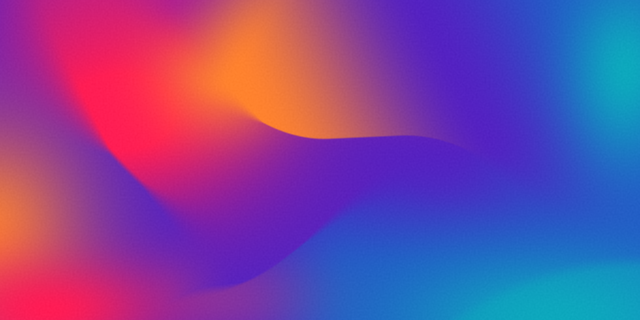
Give the GLSL for this background, as a Shadertoy shader.

```glsl
// Soft folded sheets of colour: an upper, a middle and a lower sheet, each
// painted with gradients and elliptical glows, overlap along curved folds whose
// edges go from crisp to diffuse. A fine gradient-noise grain covers it all.

const vec3 ORANGE  = vec3(1.00, 0.51, 0.18);
const vec3 RED     = vec3(1.00, 0.11, 0.33);
const vec3 MAGENTA = vec3(0.70, 0.13, 0.55);
const vec3 PURPLE  = vec3(0.33, 0.13, 0.76);
const vec3 BLUE    = vec3(0.14, 0.34, 0.78);
const vec3 TEAL    = vec3(0.05, 0.66, 0.74);
const vec3 ROSE    = vec3(0.72, 0.30, 0.48);

const float CREST_EDGE  = 0.004;  // half widths of the folds at their crispest
const float SLOPE_EDGE  = 0.016;
const float VALLEY_EDGE = 0.006;
const float SHORE_EDGE  = 0.030;
const float SHORE_TINT  = 0.50;
const float GRAIN_SCALE = 150.0;
const float GRAIN_DEPTH = 0.022;

// Elliptical glow, 1 at its centre
float glow(vec2 p, vec2 centre, vec2 radius) {
    vec2 d = (p - centre) / radius;
    return exp(-dot(d, d));
}

// Coverage of the area below a fold of the given half width
float below(float y, float fold, float halfWidth) {
    float w = max(halfWidth, 0.75 / iResolution.y);
    return 1.0 - smoothstep(-w, w, y - fold);
}

vec2 gradientAt(vec2 cell) {
    vec3 h = fract(cell.xyx * vec3(0.1031, 0.1030, 0.0973));
    h += dot(h, h.yzx + 33.33);
    return fract((h.xx + h.yz) * h.zy) * 2.0 - 1.0;
}

float gradientNoise(vec2 p) {
    vec2 i = floor(p), f = fract(p);
    vec2 u = f * f * (3.0 - 2.0 * f);
    vec2 e = vec2(1.0, 0.0);
    float low = mix(dot(gradientAt(i), f),
                    dot(gradientAt(i + e.xy), f - e.xy), u.x);
    float high = mix(dot(gradientAt(i + e.yx), f - e.yx),
                     dot(gradientAt(i + e.xx), f - e.xx), u.x);
    return mix(low, high, u.y);
}

// Red into orange, then through a leaning purple band to blue
vec3 upperSheet(vec2 p) {
    vec3 warm = mix(RED, MAGENTA, smoothstep(0.78, 1.0, p.y));
    vec3 col = mix(warm, PURPLE, smoothstep(0.5, 0.9, p.x));
    float lean = p.x + 0.5 * (p.y - 0.8);
    col = mix(col, BLUE, smoothstep(1.38, 1.90, lean));
    float amber = smoothstep(0.38, 0.76, p.x - 0.7 * (p.y - 0.8))
                * (1.0 - smoothstep(0.72, 1.42, lean));
    return mix(col, ORANGE, amber);
}

// Red core that sinks into purple
vec3 middleSheet(vec2 p) {
    float top = smoothstep(0.5, 0.95, p.y) * smoothstep(-0.3, 0.3, p.x);
    vec3 col = mix(PURPLE, MAGENTA, top);
    col = mix(col, BLUE, smoothstep(1.4, 1.95, p.x + 0.3 * (0.5 - p.y)));
    float core = 1.15 * glow(p, vec2(0.38, 0.65), vec2(0.44, 0.32));
    col = mix(col, RED, min(core, 1.0));
    return mix(col, ORANGE, 0.9 * glow(p, vec2(0.70, 0.76), vec2(0.20, 0.18)));
}

// Warm corner on the left, indigo to blue on the right
vec3 lowerSheet(vec2 p) {
    float indigo = smoothstep(0.15, 0.45, p.y) * (1.0 - smoothstep(1.3, 2.0, p.x));
    float blue = smoothstep(0.74, 1.10, p.x) * (1.0 - 0.8 * indigo);
    vec3 col = mix(PURPLE, BLUE, blue);
    col = mix(col, MAGENTA, 0.45 * glow(p, vec2(0.1, 0.85), vec2(0.30, 0.30)));
    col = mix(col, ROSE, 0.4 * glow(p, vec2(0.72, 0.07), vec2(0.26, 0.13)));
    col = mix(col, ORANGE, 0.95 * glow(p, vec2(-0.06, 0.28), vec2(0.33, 0.33)));
    return mix(col, RED, glow(p, vec2(0.15, 0.03), vec2(0.36, 0.16)));
}

void mainImage(out vec4 fragColor, in vec2 fragCoord) {
    vec2 p = fragCoord / iResolution.xy * vec2(2.0, 1.0);
    float x = p.x;

    // Crest: from the upper left, level in the centre, down to the right
    float fallIn = max(1.03 - x, 0.0), fallOut = max(x - 1.25, 0.0);
    float crest = 0.565 + 0.045 * (x - 1.0)
                + 1.38 * fallIn * fallIn - 1.22 * fallOut * fallOut;
    float crestWidth = CREST_EDGE + 0.5 * max(0.82 - x, 0.0)
                     + 0.4 * max(x - 1.45, 0.0);

    // Slope on the left, dissolving toward the valley
    float s = x - 0.52;
    float slope = 0.36 - 0.8 * s + 0.8 * s * s;
    float slopeWidth = SLOPE_EDGE + 1.0 * max(0.34 - x, 0.0)
                     + 0.5 * max(x - 0.45, 0.0);

    // Valley: rises from the bottom toward the centre
    float valley = 0.10 + 0.33 * smoothstep(0.68, 1.28, x);
    float valleyWidth = VALLEY_EDGE + 0.25 * max(0.75 - x, 0.0)
                      + 0.25 * max(x - 0.95, 0.0);

    // Stack the sheets
    vec3 col = mix(upperSheet(p), middleSheet(p), below(p.y, crest, crestWidth));
    float slopeCover = below(p.y, slope, slopeWidth) * (1.0 - smoothstep(0.5, 0.75, x));
    float lowerCover = max(slopeCover, below(p.y, valley, valleyWidth));
    col = mix(col, lowerSheet(p), lowerCover);

    // Teal lights and the soft shore at the lower right
    col = mix(col, TEAL, glow(p, vec2(1.96, 0.78), vec2(0.18, 0.28)));
    col = mix(col, TEAL, glow(p, vec2(1.75, 0.0), vec2(0.50, 0.20)));
    float shore = 0.18 - 0.55 * (2.0 - x) * (2.0 - x);
    col = mix(col, TEAL, SHORE_TINT * below(p.y, shore, SHORE_EDGE));

    col += GRAIN_DEPTH * gradientNoise(p * GRAIN_SCALE);
    fragColor = vec4(clamp(col, 0.0, 1.0), 1.0);
}
```
